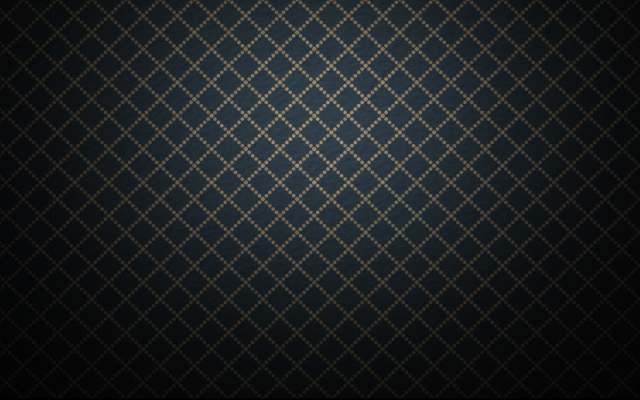
A Shadertoy shader for this pattern:

```glsl
#define REPEATS vec2(18.7, 12.0)
#define CROSSING vec2(0.491, 0.544)
#define DOTS_PER_EDGE 5.0
#define DOT_RADIUS 0.0045
#define CROSSING_RADIUS 0.0054
#define LIGHT_CENTER vec2(0.5, 0.70)
#define LIGHT_SPREAD vec2(0.34, 0.46)
#define WALL_COLOR vec3(0.185, 0.245, 0.285)
#define GOLD_COLOR vec3(0.70, 0.61, 0.475)
#define GRAIN 0.16
#define WEAR 0.22
#define BOTTOM_EDGE 0.004

float hash(vec2 p) {
    return fract(sin(dot(p, vec2(127.1, 311.7))) * 43758.5453);
}

float noise(vec2 p) {
    vec2 cell = floor(p), f = fract(p);
    f = f * f * (3.0 - 2.0 * f);
    return mix(mix(hash(cell), hash(cell + vec2(1, 0)), f.x),
               mix(hash(cell + vec2(0, 1)), hash(cell + vec2(1, 1)), f.x), f.y);
}

float plaster(vec2 p) {
    float height = 0.0, amplitude = 0.5;
    for (int i = 0; i < 3; i++) {
        height += amplitude * noise(p);
        p = p * 2.03 + 17.0;
        amplitude *= 0.5;
    }
    return height;
}

// Signed distance to the nearest dot on the lines where diagonal.x is whole;
// the dot's lattice position is returned through dotId.
float dotLine(vec2 diagonal, mat2 toCanvas, out vec2 dotId) {
    dotId = vec2(round(diagonal.x), round(diagonal.y * DOTS_PER_EDGE) / DOTS_PER_EDGE);
    bool isCrossing = abs(dotId.y - round(dotId.y)) < 0.01;
    float radius = isCrossing ? CROSSING_RADIUS : DOT_RADIUS;
    return length(toCanvas * (diagonal - dotId)) - radius;
}

void mainImage(out vec4 fragColor, in vec2 fragCoord) {
    vec2 uv = fragCoord / iResolution.xy;
    vec2 aspect = vec2(iResolution.x / iResolution.y, 1.0);
    vec2 p = uv * aspect;
    float pixel = 1.0 / iResolution.y;

    // Diagonal lattice: crossings fall on whole coordinates
    vec2 q = (uv - CROSSING) * REPEATS;
    vec2 diagonal = vec2(q.x + q.y, q.x - q.y);
    vec2 halfCell = 0.5 * aspect / REPEATS;
    mat2 rising = mat2(halfCell.x, halfCell.y, halfCell.x, -halfCell.y);
    mat2 falling = mat2(halfCell.x, -halfCell.y, halfCell.x, halfCell.y);

    vec2 idA, idB;
    float distA = dotLine(diagonal, rising, idA);
    float distB = dotLine(diagonal.yx, falling, idB);
    float dist = min(distA, distB);
    vec2 dotId = distA < distB ? idA : idB.yx;
    float dots = smoothstep(0.8 * pixel, -0.8 * pixel, dist);

    // Embossed plaster and uneven gilding
    vec2 grainPos = p * vec2(75.0, 110.0);
    float relief = plaster(grainPos) - plaster(grainPos + vec2(-0.3, 0.45));
    float gilding = 1.0 - WEAR * (0.5 * hash(floor(dotId * DOTS_PER_EDGE + 0.5))
                                  + 0.5 * noise(p * 160.0));

    // Soft spotlight fading towards the sides and the bottom
    vec2 offset = (uv - LIGHT_CENTER) / LIGHT_SPREAD;
    float light = exp(-dot(offset, offset));
    vec3 wall = WALL_COLOR * (0.04 + 0.96 * light) * (1.0 + GRAIN * 2.0 * relief);
    vec3 gold = GOLD_COLOR * (0.07 + 0.93 * light) * gilding * (1.0 + GRAIN * relief);

    vec3 color = mix(wall, gold, dots);
    color *= smoothstep(BOTTOM_EDGE - pixel, BOTTOM_EDGE + pixel, uv.y);
    fragColor = vec4(clamp(color, 0.0, 1.0), 1.0);
}
```
